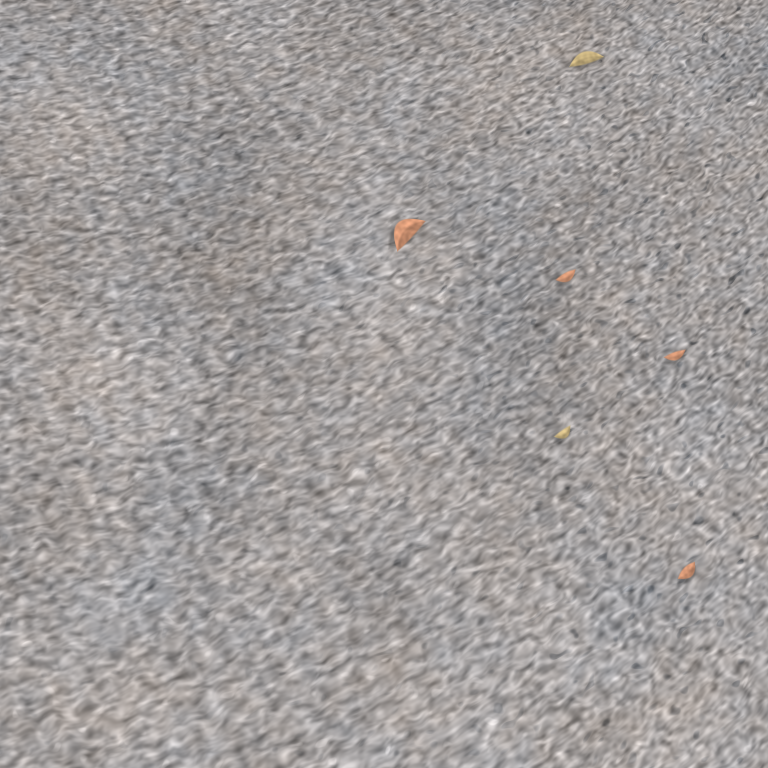
Reproduce this texture procedurally as a WebGL 1 fragment shader.

```glsl
precision highp float;
uniform vec2 u_resolution;

#define MEAN_TONE 0.622
#define GRAIN_CONTRAST 0.33
#define FINE_CONTRAST 0.17
#define PATCH_CONTRAST 0.09
#define STREAK_FREQ vec2(43.0, 92.0)
#define CHIP_FREQ vec2(84.0, 104.0)
#define STREAK_ANGLE 0.56
#define PERSPECTIVE 0.3
#define BEND 0.25
#define STONE_TINT vec3(1.018, 0.993, 0.987)
#define LEAF_COUNT 6

vec2 hash2(vec2 p) {
  vec3 h = fract(vec3(p.xyx) * vec3(0.1031, 0.1030, 0.0973));
  h += dot(h, h.yzx + 33.33);
  return fract((h.xx + h.yz) * h.zy);
}

mat2 rotation(float angle) {
  float c = cos(angle), s = sin(angle);
  return mat2(c, -s, s, c);
}

float cornerSlope(vec2 cell, vec2 offset) {
  return dot(hash2(cell) * 2.0 - 1.0, offset);
}

// Gradient noise, centred on zero
float noise(vec2 p) {
  vec2 i = floor(p), f = fract(p);
  vec2 w = f * f * f * (f * (f * 6.0 - 15.0) + 10.0);
  vec2 e = vec2(1.0, 0.0);
  float low = mix(cornerSlope(i, f), cornerSlope(i + e, f - e), w.x);
  float high = mix(cornerSlope(i + e.yx, f - e.yx), cornerSlope(i + 1.0, f - 1.0), w.x);
  return mix(low, high, w.y);
}

// Ground plane: finer and flatter towards the top, streaks steeper to the right
vec2 groundPlane(vec2 uv) {
  vec2 q = vec2(uv.x - 0.5, uv.y) / (1.0 - PERSPECTIVE * uv.y);
  q.y -= BEND * q.x * q.x;
  return rotation(STREAK_ANGLE) * q;
}

vec3 stone(vec2 uv) {
  vec2 q = groundPlane(uv) + 3.0;
  vec2 wobble = vec2(noise(q * 38.0 + 11.0), noise(q * 38.0 + 57.0));
  vec2 g = q + wobble * 0.007;

  // Long smeared grains on the left, rounder chips on the right
  float chipShare = 0.65 * smoothstep(0.3, 1.0, uv.x + 0.15 * noise(uv * 4.0));
  float streaks = noise(g * STREAK_FREQ);
  float chips = noise(g * CHIP_FREQ + 40.0);
  float grain = mix(streaks, chips, chipShare)
              / length(vec2(1.0 - chipShare, chipShare));
  float fine = noise(g * STREAK_FREQ * 1.9 + 90.0);

  // Broad stains and the darker far end
  float stain = noise(uv * 5.0 + 7.0) + 0.7 * noise(q * vec2(11.0, 19.0) + 23.0);
  float tone = MEAN_TONE + mix(0.02, -0.025, uv.y);
  tone += GRAIN_CONTRAST * grain + FINE_CONTRAST * fine + PATCH_CONTRAST * stain;

  // Sparse dark pits and pale flecks
  float spots = noise(g * vec2(50.0, 78.0) + 150.0);
  float pit = smoothstep(0.22, 0.45, spots) * (0.4 + chipShare);
  float fleck = smoothstep(0.25, 0.5, -spots);
  tone += 0.09 * fleck - 0.12 * pit;

  float warmth = 0.03 * noise(uv * 7.0 + 31.0) + 0.02 * noise(q * 30.0 + 71.0) - 0.012 * pit;
  return tone * STONE_TINT + warmth * vec3(1.0, 0.1, -0.8);
}

// Signed distance to a pointed leaf lying along x
float leafShape(vec2 p, float size, float width) {
  float x = p.x / size;
  return max(abs(p.y) - width * size * (1.0 - x * x), abs(p.x) - size);
}

vec3 addLeaves(vec3 ground, vec2 uv) {
  vec3 color = ground;
  for (int i = 0; i < LEAF_COUNT; i++) {
    float n = float(i);
    vec2 place = hash2(vec2(n, 4.0));
    vec2 form = hash2(vec2(n, 19.0));
    vec2 center = vec2(0.3 + 0.67 * sqrt(place.x),
                       0.2 + 0.74 * (n + place.y) / float(LEAF_COUNT));
    float size = mix(0.008, 0.03, form.x);
    float width = mix(0.3, 0.5, form.y);
    mat2 turn = rotation(mix(0.1, 0.9, form.y));
    vec2 p = turn * (uv - center);
    p.y += 4.0 * (form.x - 0.5) * p.x * p.x / size * 0.3;
    vec2 s = turn * (uv - center + vec2(0.002, 0.004));

    float shadow = 1.0 - smoothstep(-0.002, 0.004, leafShape(s, size, width));
    float body = 1.0 - smoothstep(-0.0015, 0.0015, leafShape(p, size, width));
    vec3 leaf = mix(vec3(0.76, 0.54, 0.42), vec3(0.72, 0.64, 0.46), step(0.75, place.y));
    leaf *= 0.95 + 0.2 * smoothstep(-0.002, 0.002, p.y) + 0.25 * noise(p * 160.0 + n);
    color = mix(color * (1.0 - 0.25 * shadow), leaf, body);
  }
  return color;
}

void main() {
  vec2 uv = gl_FragCoord.xy / u_resolution;
  gl_FragColor = vec4(clamp(addLeaves(stone(uv), uv), 0.0, 1.0), 1.0);
}
```
